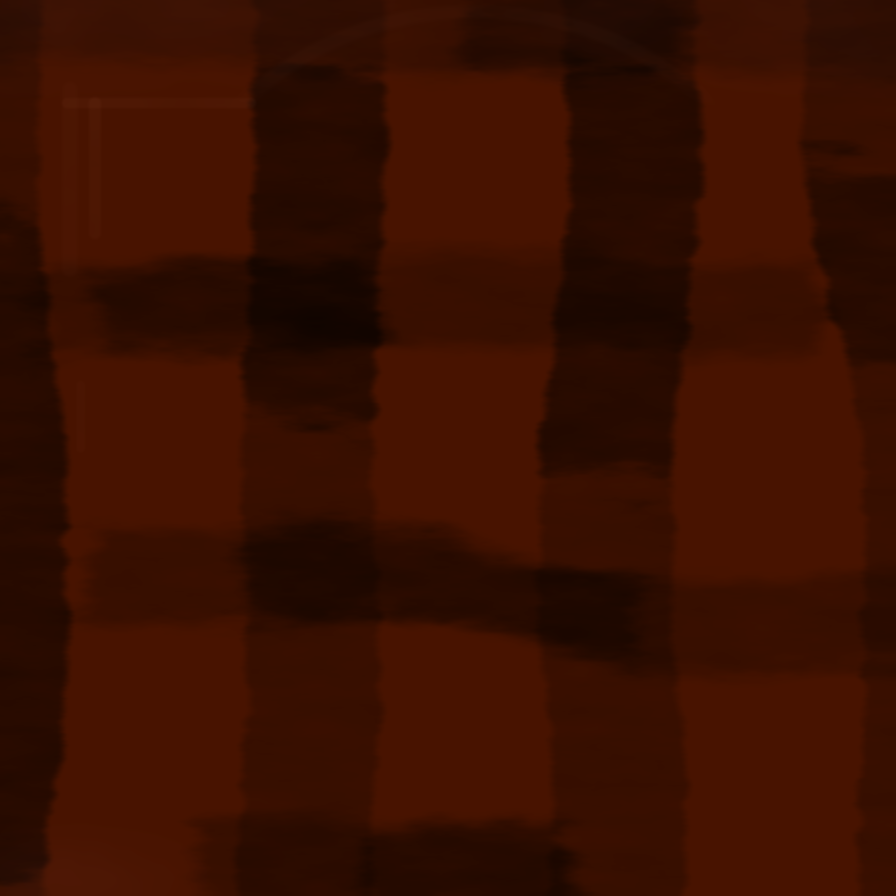
This pattern is drawn by a WebGL 2 fragment shader. Its source:

```glsl
#version 300 es
precision highp float;
uniform vec2 u_resolution;
out vec4 outColor;

float hash(vec2 p) {
  vec3 q = fract(vec3(p.xyx) * 0.1031);
  q += dot(q, q.yzx + 33.33);
  return fract((q.x + q.y) * q.z);
}

float noise(vec2 p) {
  vec2 i = floor(p), f = fract(p);
  f = f * f * (3.0 - 2.0 * f);
  return mix(mix(hash(i), hash(i + vec2(1, 0)), f.x),
             mix(hash(i + vec2(0, 1)), hash(i + vec2(1, 1)), f.x), f.y);
}

float fbm(vec2 p) {
  float sum = 0.0, amp = 0.5;
  for (int i = 0; i < 4; i++) {
    sum += amp * noise(p);
    p = p * 2.03 + 17.0;
    amp *= 0.5;
  }
  return sum / 0.9375;
}

// Coverage of a brush stroke: x runs along it, y across it
float stroke(vec2 q, float start, float end, float halfWidth, float soft, float grain) {
  float side = halfWidth - abs(q.y) + (grain - 0.5) * soft * 2.5;
  float tip = min(q.x - start, end - q.x) + (grain - 0.5) * 0.08;
  return smoothstep(-soft, soft, side) * smoothstep(-0.015, 0.025, tip);
}

// Soft thin line between two points
float scratch(vec2 p, vec2 a, vec2 b, float width) {
  vec2 d = b - a;
  float t = clamp(dot(p - a, d) / dot(d, d), 0.0, 1.0);
  return 1.0 - smoothstep(width * 0.6, width * 1.3, length(p - a - d * t));
}

void main() {
  vec2 p = gl_FragCoord.xy / u_resolution;
  float bristle = fbm(p * vec2(14.0, 48.0));
  float blotch = fbm(p * 9.0 + 40.0);
  float mottle = 0.75 + 0.5 * bristle;
  float light = 1.0;

  // Four columns: a thin full coat, then a darker partial coat
  vec4 lean = vec4(-0.02, 0.012, 0.038, -0.06);
  vec4 columnStart = vec4(0.02, 0.52, 0.46, 0.58);
  vec4 columnEnd = vec4(0.76, 0.93, 0.93, 0.82);
  for (int k = 0; k < 4; k++) {
    float fk = float(k);
    float center = -0.01 + 0.35 * fk + lean[k] * smoothstep(0.45, 0.85, p.y)
                 + 0.03 * (noise(vec2(p.y * 4.0, fk * 7.3)) - 0.5)
                 - (k == 2 ? 0.025 * smoothstep(0.1, 0.3, p.y) : 0.0);
    vec2 q = vec2(p.y, p.x - center);
    light *= 1.0 - 0.22 * mottle * stroke(q, -0.2, 1.2, 0.074, 0.007, bristle);
    light *= 1.0 - 0.30 * mottle * stroke(q, columnStart[k], columnEnd[k], 0.072, 0.007, bristle);
  }

  // Four rows, softer at their edges
  vec4 rowStart = vec4(0.22, 0.10, 0.04, -0.2);
  vec4 rowEnd = vec4(0.64, 1.2, 0.92, 1.2);
  vec4 darkStart = vec4(0.40, 0.26, 0.10, 0.52);
  vec4 darkEnd = vec4(0.64, 0.72, 0.43, 0.77);
  for (int k = 0; k < 4; k++) {
    float fk = float(k);
    float center = 0.03 + 0.314 * fk + 0.02 * (noise(vec2(p.x * 4.0, fk * 5.1 + 60.0)) - 0.5);
    if (k == 1) center += 0.02 - 0.06 * smoothstep(0.35, 0.75, p.x);
    vec2 q = vec2(p.x, p.y - center);
    float grain = mix(bristle, blotch, 0.4);
    light *= 1.0 - 0.22 * mottle * stroke(q, rowStart[k], rowEnd[k], 0.052, 0.016, grain);
    light *= 1.0 - 0.30 * mottle * stroke(q, darkStart[k], darkEnd[k], 0.045, 0.018, grain);
  }
  vec3 color = vec3(0.282, 0.075, 0.0) * light;

  // Pale dusty film at the top and lower left corner
  float film = smoothstep(0.86, 1.0, p.y) * (0.3 + 0.7 * abs(p.x - 0.5) * 2.0);
  film += 0.8 * smoothstep(0.13, 0.0, length((p - vec2(0.09, 0.02)) * vec2(0.7, 1.6)));
  color += vec3(0.025, 0.018, 0.02) * film * blotch * 1.5;

  // Faint corner frame and arc-like scuffs
  float scuff = scratch(p, vec2(0.075, 0.885), vec2(0.28, 0.885), 0.006);
  scuff += scratch(p, vec2(0.106, 0.74), vec2(0.106, 0.885), 0.007);
  scuff += 0.6 * scratch(p, vec2(0.078, 0.70), vec2(0.078, 0.90), 0.009);
  scuff += 0.5 * scratch(p, vec2(0.09, 0.50), vec2(0.09, 0.57), 0.005);
  float arc = abs(length((p - vec2(0.53, 0.70)) * vec2(0.85, 1.0)) - 0.287);
  scuff += 0.6 * (1.0 - smoothstep(0.004, 0.011, arc)) * smoothstep(0.87, 0.92, p.y);
  color += vec3(0.022, 0.018, 0.015) * scuff * (0.5 + blotch);

  outColor = vec4(color, 1.0);
}
```
